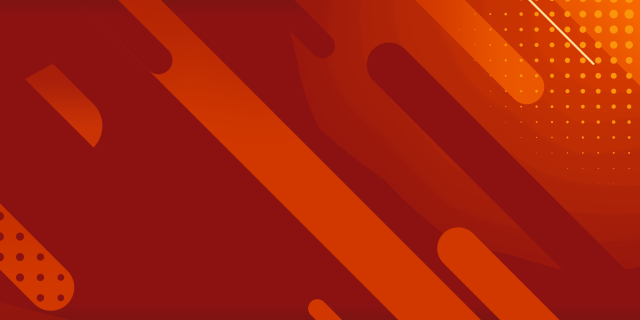
A Shadertoy shader for this background:

```glsl
// Diagonal rounded bars over a deep red field, with an ember glow and halftone dots.
#define BASE_RED   vec3(0.55, 0.07, 0.07)
#define EDGE_RED   vec3(0.47, 0.08, 0.07)
#define EMBER      vec3(0.60, 0.09, 0.05)
#define ORANGE     vec3(0.82, 0.22, 0.00)
#define BRIGHT     vec3(0.92, 0.34, 0.00)
#define AMBER      vec3(0.98, 0.58, 0.04)
#define CREAM      vec3(1.00, 0.88, 0.60)
#define GLOW_SIZE  0.85
#define GLOW_BANDS 9.0
#define DOT_STEP   0.0482
#define HOLE_STEP  0.0638

const vec2 UP_LEFT = vec2(-0.70711, 0.70711);

float hash(vec2 c) {
    return fract(sin(dot(c, vec2(127.1, 311.7))) * 43758.5);
}

// Bilinear value noise; the straight facets give angular contours.
float facetNoise(vec2 p) {
    vec2 c = floor(p), f = fract(p);
    return mix(mix(hash(c), hash(c + vec2(1, 0)), f.x),
               mix(hash(c + vec2(0, 1)), hash(c + vec2(1, 1)), f.x), f.y);
}

// Endless bar with one round end at "tip".
float bar(vec2 p, vec2 tip, vec2 dir, float radius) {
    vec2 d = p - tip;
    return length(d - dir * max(dot(d, dir), 0.0)) - radius;
}

float segment(vec2 p, vec2 a, vec2 b) {
    vec2 d = p - a, e = b - a;
    return length(d - e * clamp(dot(d, e) / dot(e, e), 0.0, 1.0));
}

// Centre of the nearest point in a square lattice.
vec2 lattice(vec2 p, vec2 origin, float spacing) {
    return origin + spacing * floor((p - origin) / spacing + 0.5);
}

float fill(float d) {
    return clamp(0.5 - d * iResolution.y, 0.0, 1.0);
}

void mainImage(out vec4 fragColor, in vec2 fragCoord) {
    vec2 p = fragCoord / iResolution.y;
    p.x += 2.0 - iResolution.x / iResolution.y;   // keep the glow at the right edge
    float diagonal = p.x + p.y;
    float facet = facetNoise(p * 5.0) - 0.5;

    // Field with darker upper and lower rims
    float rim = smoothstep(0.06, 0.0, min(p.y, 1.0 - p.y));
    vec3 field = mix(BASE_RED, EDGE_RED, 0.7 * rim);
    vec3 color = field;

    // Banded glow from the upper right corner
    float reach = length(vec2((2.0 - p.x) / 1.3, 1.0 - p.y)) + 0.07 * facet;
    float heat = 1.0 - reach / GLOW_SIZE;
    float level = heat * GLOW_BANDS;
    float banded = (floor(level) + smoothstep(0.85, 1.0, fract(level))) / GLOW_BANDS;
    vec3 glow = mix(EMBER, ORANGE, clamp(mix(heat, banded, 0.6) / 0.68, 0.0, 1.1));
    color = mix(color, glow, fill(-heat * GLOW_SIZE));

    // Bright corner
    vec3 corner = mix(BRIGHT, vec3(0.97, 0.41, 0.0), smoothstep(2.73, 3.0, diagonal));
    color = mix(color, corner, fill((2.732 - diagonal) * 0.7071));

    // Dark bars over the glow
    color = mix(color, field, fill(bar(p, vec2(1.008, 0.857), UP_LEFT, 0.039)));
    color = mix(color, field, fill(bar(p, vec2(1.216, 0.797), -UP_LEFT, 0.070)));

    // Long band, with a rounded notch at its top
    vec3 bandColor = mix(vec3(0.70, 0.14, 0.02), ORANGE,
                         smoothstep(1.05, 0.5, p.y + 0.1 * facet));
    float band = (abs(diagonal - 1.374) - 0.129) * 0.7071;
    color = mix(color, bandColor, fill(band));
    color = mix(color, field, fill(bar(p, vec2(0.495, 0.812), UP_LEFT, 0.044)));

    // Orange bars
    vec3 upperColor = mix(ORANGE, BRIGHT, smoothstep(1.3, 1.62, p.x));
    color = mix(color, upperColor, fill(bar(p, vec2(1.646, 0.729), UP_LEFT, 0.0547)));
    color = mix(color, ORANGE, fill(bar(p, vec2(1.432, 0.224), -UP_LEFT, 0.0655)));
    color = mix(color, ORANGE, fill(bar(p, vec2(0.992, 0.036), -UP_LEFT, 0.029)));

    // Half bar at the left, cut along its axis and across its top
    float halfBar = bar(p, vec2(0.224, 0.607), UP_LEFT, 0.096);
    halfBar = max(halfBar, (0.831 - diagonal) * 0.7071);
    halfBar = max(halfBar, (p.y - 0.753 - 0.55 * (p.x - 0.078)) * 0.876);
    vec3 halfColor = mix(vec3(0.66, 0.12, 0.04), vec3(0.79, 0.20, 0.02),
                         smoothstep(0.78, 0.58, p.y));
    color = mix(color, halfColor, fill(halfBar));

    // Perforated bar at the lower left, over a faint ember
    color = mix(color, EMBER, 0.7 * fill(p.y - 0.055 + 0.25 * p.x));
    vec2 hole = lattice(p, vec2(0.0625, 0.133), HOLE_STEP);
    float holes = length(p - hole) - 0.0135 + 0.016 * hole.x;
    float perforated = max(bar(p, vec2(0.159, 0.102), UP_LEFT, 0.073), -holes);
    color = mix(color, mix(vec3(0.78, 0.19, 0.0), ORANGE, smoothstep(0.35, 0.1, p.y)),
                fill(perforated));

    // Halftone dots shrinking away from the corner
    vec2 dotOrigin = vec2(1.966, 0.956);
    vec2 dotCenter = lattice(p, dotOrigin, DOT_STEP);
    float dotSize = 0.0145 * (1.0 - length(dotCenter - dotOrigin) / 0.54);
    float dots = fill(length(p - dotCenter) - dotSize) * step(0.0, dotSize);
    color = mix(color, AMBER, dots);

    // Pale stroke
    color = mix(color, CREAM, fill(segment(p, vec2(1.64, 1.015), vec2(1.854, 0.801)) - 0.0035));

    fragColor = vec4(color, 1.0);
}
```
